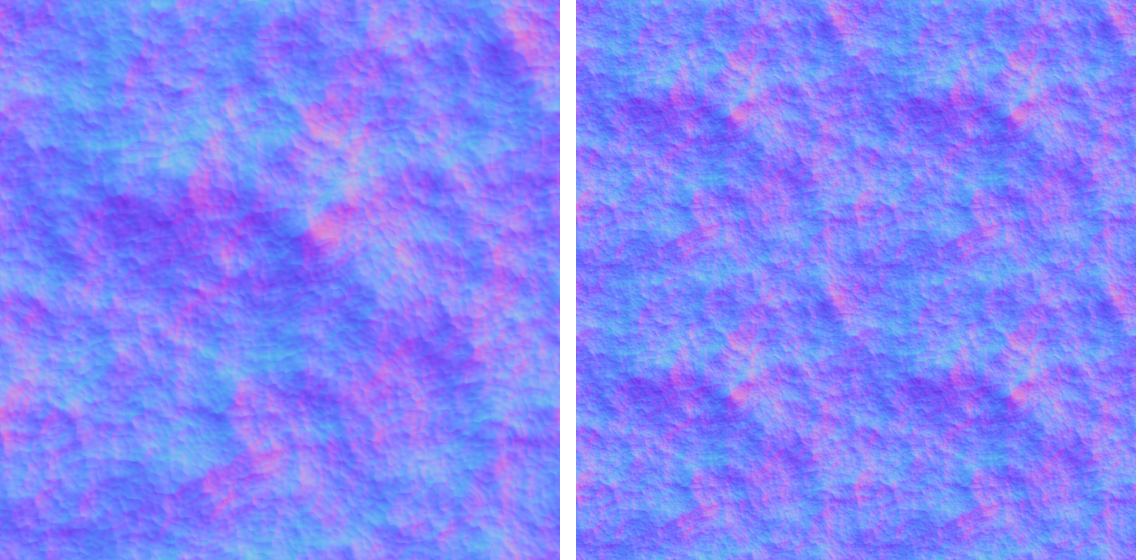
Left, the tile; right, the same tile 2 across and 2 down.
Write a three.js fragment shader that draws this texture map.

```glsl
varying vec2 vUv;

#define TAU 6.2831853
#define OCTAVES 6
#define BASE_CELLS 3.0
#define RELIEF 0.155
#define GAIN 0.92
#define CREASE_BROAD 10.0
#define CREASE_FINE 5.5
#define TILT 1.0
#define DRIFT 0.7
#define BROAD_SLOPE 0.05
#define AXIS_GAIN vec2(1.08, 0.98)
#define WARM_SKEW 0.7

vec4 hash4(vec2 cell, float seed) {
  vec4 q = fract(vec4(cell.xyx, cell.y + seed) * vec4(0.1031, 0.103, 0.0973, 0.1099) + seed * 0.137);
  q += dot(q, q.wzxy + 33.33);
  return fract((q.xxyz + q.yzzw) * q.zywx);
}

// Slope of soft-edged cellular bowls; cells repeat after `count`
vec2 cellSlope(vec2 p, float count, float crease, float seed) {
  vec2 base = floor(p);
  vec2 local = p - base;
  vec2 slope = vec2(0.0);
  float total = 0.0;
  for (int j = -1; j <= 1; j++) {
    for (int i = -1; i <= 1; i++) {
      vec2 offset = vec2(float(i), float(j));
      vec4 rnd = hash4(mod(base + offset, count), seed);
      vec2 away = local - offset - rnd.xy;
      float weight = exp(-crease * dot(away, away));
      slope += weight * (2.0 * away + TILT * (rnd.zw - 0.5));
      total += weight;
    }
  }
  return slope / max(total, 1e-6);
}

// Layered sines bend the cell borders without breaking the wrap
vec2 bend(vec2 p) {
  vec2 wide = sin(TAU * (p.yx * vec2(2.0, 3.0) + p * vec2(1.0, -1.0)) + vec2(0.7, 2.1));
  vec2 tight = sin(TAU * (p.yx * vec2(7.0, 5.0) + p * vec2(3.0, 4.0)) + vec2(4.0, 1.3));
  return p + 0.006 * wide + 0.002 * tight;
}

void main() {
  vec2 p = bend(vUv);

  // Broad rise and fall beneath the rough surface
  float middle = 0.6 - 0.4 * cos(TAU * vUv.x);
  vec2 slope = vec2(0.0, BROAD_SLOPE * middle * sin(TAU * (vUv.y - 0.47)));

  // Each finer layer is softer and is shifted by the slopes below it
  float cells = BASE_CELLS;
  float strength = RELIEF;
  for (int i = 0; i < OCTAVES; i++) {
    float seed = float(i) * 7.31 + 2.7;
    float crease = mix(CREASE_BROAD, CREASE_FINE, float(i) / float(OCTAVES - 1));
    vec2 q = p * cells + DRIFT * slope + fract(seed * vec2(0.37, 0.71));
    slope += strength * cellSlope(q, cells, crease, seed);
    cells *= 2.0;
    strength *= GAIN;
  }

  // Slopes facing right are steeper than those facing left
  vec2 tilt = -slope * AXIS_GAIN;
  tilt.x += WARM_SKEW * (tilt.x * tilt.x - 0.03);

  // Pack the surface normal into colour
  vec3 normal = normalize(vec3(tilt, 1.0));
  gl_FragColor = vec4(normal * 0.5 + 0.5, 1.0);
}
```
